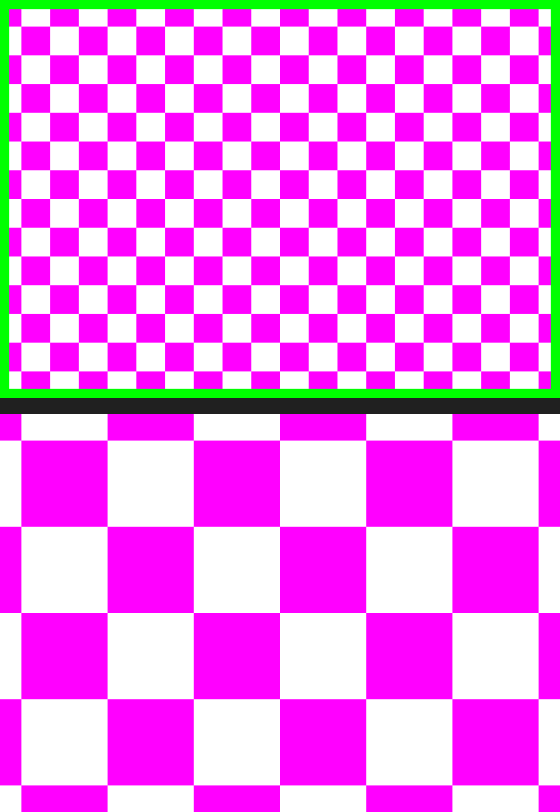
Top, the full canvas; bottom, a detail of the centre.
This pattern is drawn by a WebGL 1 fragment shader. Its source:

```glsl
precision highp float;

// Flat magenta and white checkerboard inside a plain green border.
// The squares are laid out from the canvas centre, where four corners meet;
// a signed triangle wave per axis gives the pattern and its smooth edges.

uniform vec2 u_resolution;

// Lengths are fractions of the canvas height.
const float CELL_SIZE = 0.0722;
const float BORDER_WIDTH = 0.0230;

const vec3 MAGENTA = vec3(1.0, 0.0, 1.0);
const vec3 WHITE = vec3(1.0);
const vec3 GREEN = vec3(0.0, 1.0, 0.0);

// Signed distance to the nearest cell edge, positive in even cells.
vec2 cellWave(vec2 cell) {
  return 0.5 - abs(mod(cell + 0.5, 2.0) - 1.0);
}

// Share of the pixel covered by magenta squares.
float checker(vec2 position, float pixel) {
  vec2 edge = cellWave(position / CELL_SIZE) * CELL_SIZE;
  vec2 side = clamp(2.0 * edge / pixel, -1.0, 1.0);
  return 0.5 + 0.5 * side.x * side.y;
}

// Share of the pixel covered by the inner panel.
float panel(vec2 position, vec2 halfSize, float pixel) {
  vec2 inset = halfSize - BORDER_WIDTH - abs(position);
  vec2 cover = clamp(inset / pixel + 0.5, 0.0, 1.0);
  return cover.x * cover.y;
}

void main() {
  float pixel = 1.0 / u_resolution.y;
  vec2 halfSize = 0.5 * u_resolution * pixel;
  vec2 position = gl_FragCoord.xy * pixel - halfSize;

  vec3 squares = mix(WHITE, MAGENTA, checker(position, pixel));
  vec3 color = mix(GREEN, squares, panel(position, halfSize, pixel));
  gl_FragColor = vec4(color, 1.0);
}
```
